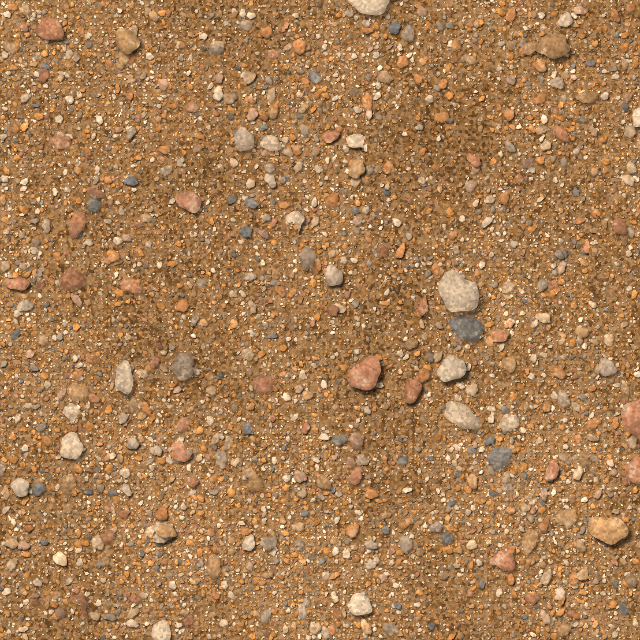
This texture is drawn by a Shadertoy shader. Its source:

```glsl
// Gravelly ochre earth: soft cellular grit under six layers of scattered stones,
// from sand grains to pebbles. Each stone is a wobbly ellipse with a dome light,
// mottling and a contact shadow; layered sines vary the soil and the density.

const vec3 DARK_EARTH = vec3(0.41, 0.28, 0.155);
const vec3 OCHRE = vec3(0.61, 0.43, 0.24);
const vec3 TAN = vec3(0.68, 0.51, 0.34);
const vec3 ORANGE = vec3(0.86, 0.57, 0.30);
const vec3 CREAM = vec3(0.91, 0.79, 0.65);
const vec3 TAUPE = vec3(0.63, 0.54, 0.45);
const vec3 ROSE = vec3(0.72, 0.49, 0.36);
const vec3 SLATE = vec3(0.50, 0.48, 0.45);

vec3 hash3(vec2 p, float seed) {
    vec3 q = fract((p.xyx + seed * 17.13) * vec3(0.1031, 0.1030, 0.0973));
    q += dot(q, q.yxz + 33.33);
    return fract((q.xxy + q.yzz) * q.zyx);
}

mat2 rotate(float a) {
    return mat2(cos(a), sin(a), -sin(a), cos(a));
}

// Smooth irregular patches, roughly -1 to 1
float layeredSines(vec2 p) {
    float sum = 0.0, amp = 0.5;
    for (int i = 0; i < 5; i++) {
        p = rotate(1.1) * p * 1.75 + 2.7;
        sum += amp * sin(p.x + 1.4 * sin(p.y * 0.8)) * cos(p.y + sin(p.x * 0.6));
        amp *= 0.72;
    }
    return sum;
}

// Blended cellular noise: every cell holds one random tone
float cellTone(vec2 p, float seed) {
    vec2 cell = floor(p);
    float sum = 0.0, total = 0.0;
    for (int y = -1; y <= 1; y++)
    for (int x = -1; x <= 1; x++) {
        vec2 id = cell + vec2(x, y);
        vec3 h = hash3(id, seed);
        vec2 d = p - id - h.xy;
        float w = exp(-14.0 * dot(d, d));
        sum += w * h.z;
        total += w;
    }
    return sum / total;
}

vec3 soilColor(vec2 uv, float patchy) {
    float tone = 0.80 * cellTone(uv * 230.0, 1.0) + 0.20 * cellTone(uv * 90.0, 2.0);
    tone += 0.12 * patchy;
    vec3 col = mix(DARK_EARTH, OCHRE, smoothstep(0.0, 0.38, tone));
    return mix(col, TAN, smoothstep(0.34, 0.66, tone));
}

// Small grains run orange and cream, large ones rose, tan and pale grey
vec3 stoneColor(float pick, float size) {
    vec3 large = pick < 0.36 ? ROSE : pick < 0.60 ? TAN * 1.1 : pick < 0.78 ? TAUPE * 1.12
               : pick < 0.94 ? CREAM * 0.92 : SLATE;
    vec3 small = pick < 0.30 ? ORANGE : pick < 0.62 ? CREAM : pick < 0.76 ? TAN * 1.12
               : pick < 0.87 ? TAUPE : pick < 0.95 ? ROSE : SLATE;
    return mix(small, large, smoothstep(0.35, 0.9, size));
}

// Distance to a wobbly ellipse whose long axis is the radius
float stoneDistance(vec2 p, float radius, vec3 h) {
    p = rotate(h.x * 6.283) * p;
    p.y *= 1.0 + 0.7 * h.y;
    float a = atan(p.y, p.x);
    float wobble = 0.10 * sin(2.0 * a + h.z * 40.0) + 0.07 * sin(3.0 * a + h.y * 50.0)
                 + 0.05 * sin(5.0 * a + h.x * 30.0);
    return length(p) - radius * (0.90 + wobble);
}

vec3 addStones(vec3 col, vec2 uv, float count, float density, float size, float mottle) {
    vec2 p = uv * count;
    float edge = max(0.5 * count / iResolution.y, 0.012);
    for (int y = -1; y <= 1; y++)
    for (int x = -1; x <= 1; x++) {
        vec2 id = floor(p) + vec2(x, y);
        vec3 h = hash3(id, count);
        if (h.z > density) continue;
        vec3 shape = hash3(id, count + 5.0);
        vec3 look = hash3(id, count + 9.0);
        vec2 q = p - id - mix(vec2(0.25), vec2(0.75), h.xy);
        float radius = mix(0.20, 0.50, pow(look.x, 1.4));

        // Contact shadow falls to the lower right
        float shade = stoneDistance(q - vec2(0.17, -0.22) * radius, radius, shape);
        col *= 1.0 - (0.12 + 0.5 * look.z) * smoothstep(0.16 * radius + edge, -0.12 * radius - edge, shade);

        // Dome light, worn rim and mottled surface
        float d = stoneDistance(q, radius, shape);
        float light = 1.04 + 0.14 * dot(q / radius, vec2(-0.6, 0.8));
        light -= 0.14 * smoothstep(-0.35 * radius, 0.0, d);
        light *= 0.90 + 0.24 * shape.z + 0.11 * mottle;
        vec3 stone = stoneColor(look.y, size) * light;
        stone = mix(stone, CREAM, 0.6 * size * smoothstep(0.25, 0.8, mottle));
        col = mix(col, stone, smoothstep(edge, -edge, d) * mix(0.78, 1.0, look.z));
    }
    return col;
}

void mainImage(out vec4 fragColor, in vec2 fragCoord) {
    vec2 uv = fragCoord / iResolution.y;
    float patchy = layeredSines(uv * 4.0);
    float mottle = layeredSines(uv * 45.0);
    vec3 col = soilColor(uv, patchy);

    // Finest grains first, pebbles last
    for (int i = 0; i < 6; i++) {
        float layer = float(i);
        float density = 0.74 * pow(0.71, layer) * (1.0 + 0.5 * patchy);
        col = addStones(col, uv, 172.0 * pow(0.6, layer), density, layer / 5.0, mottle);
    }

    // Fine grit over everything and slow drift in brightness
    col *= 1.0 + 0.26 * (cellTone(uv * 250.0, 3.0) - 0.48);
    col *= 1.0 + 0.05 * patchy;
    fragColor = vec4(clamp(col, 0.0, 1.0), 1.0);
}
```
